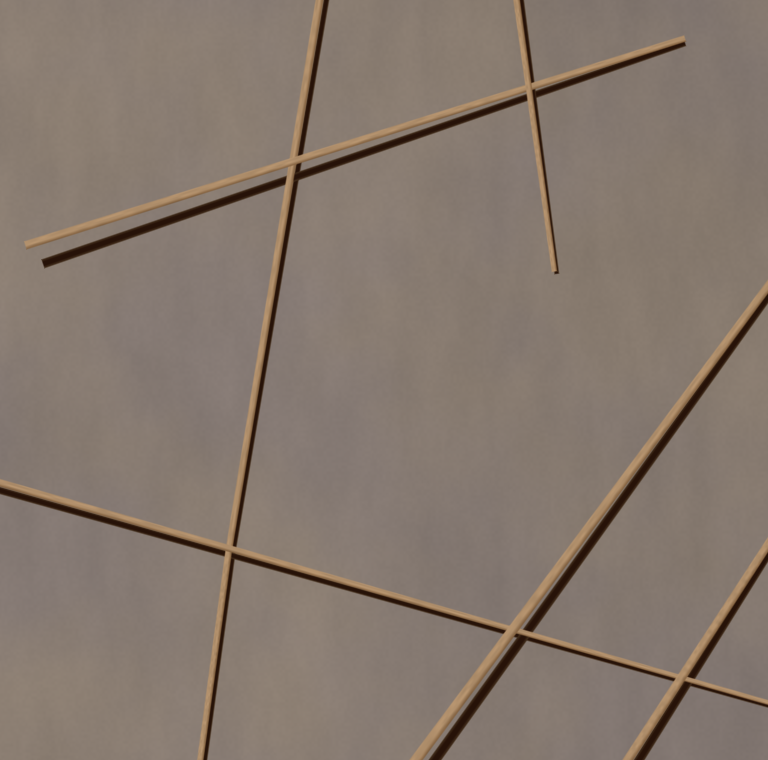
Write a WebGL 2 fragment shader that draws this pattern.

```glsl
#version 300 es
precision highp float;
// Thin wooden rods crossing in front of a mottled plaster wall, each with a dark cast shadow.

uniform vec2 u_resolution;
out vec4 fragColor;

const vec2 CANVAS = vec2(1.0, 0.988);
const vec3 WALL_COOL = vec3(0.515, 0.470, 0.448);
const vec3 WALL_WARM = vec3(0.540, 0.488, 0.440);
const vec3 WOOD_LIT = vec3(0.69, 0.56, 0.42);
const vec3 WOOD_EDGE = vec3(0.50, 0.37, 0.24);
const vec3 SHADOW_CORE = vec3(0.15, 0.07, 0.03);
const vec3 SHADOW_RIM = vec3(0.25, 0.17, 0.10);
const vec2 SHADOW_SIDE = vec2(0.6, -0.8);
const float SOFTNESS = 0.0013;
const float MOTTLE = 0.075;
const float GRAIN = 0.022;

// Rod ends (start.xy, end.xy), shadow ends, and half-widths
// (rod start, rod end, shadow start, shadow end).
const int RODS = 7;
const vec4 WOOD[RODS] = vec4[RODS](
    vec4(0.418, 1.000, 0.298, 0.273), vec4(0.298, 0.273, 0.259, -0.013),
    vec4(0.033, 0.669, 0.892, 0.938), vec4(0.671, 1.000, 0.722, 0.635),
    vec4(-0.013, 0.364, 1.013, 0.071), vec4(1.013, 0.633, 0.532, -0.013),
    vec4(1.013, 0.300, 0.809, -0.013));
const vec4 SHADE[RODS] = vec4[RODS](
    vec4(0.427, 1.000, 0.304, 0.273), vec4(0.304, 0.273, 0.265, -0.013),
    vec4(0.056, 0.645, 0.892, 0.932), vec4(0.677, 1.000, 0.725, 0.632),
    vec4(-0.013, 0.354, 1.013, 0.067), vec4(1.013, 0.620, 0.557, -0.013),
    vec4(1.013, 0.287, 0.824, -0.013));
const vec4 HALF_WIDTH[RODS] = vec4[RODS](
    vec4(0.0050, 0.0043, 0.0036, 0.0032), vec4(0.0043, 0.0040, 0.0032, 0.0030),
    vec4(0.0054, 0.0042, 0.0060, 0.0040), vec4(0.0043, 0.0035, 0.0036, 0.0030),
    vec4(0.0048, 0.0030, 0.0045, 0.0025), vec4(0.0053, 0.0070, 0.0048, 0.0068),
    vec4(0.0053, 0.0060, 0.0045, 0.0060));

float hash(vec2 p) {
    vec3 q = fract(p.xyx * 0.1031);
    q += dot(q, q.yzx + 33.33);
    return fract((q.x + q.y) * q.z);
}

float noise(vec2 p) {
    vec2 i = floor(p), f = fract(p);
    f = f * f * (3.0 - 2.0 * f);
    return mix(mix(hash(i), hash(i + vec2(1, 0)), f.x),
               mix(hash(i + vec2(0, 1)), hash(i + vec2(1, 1)), f.x), f.y);
}

float fbm(vec2 p) {
    float sum = 0.0, amp = 0.5;
    for (int i = 0; i < 5; i++) {
        sum += amp * noise(p);
        p = mat2(0.8, 0.6, -0.6, 0.8) * p * 2.03 + 7.1;
        amp *= 0.5;
    }
    return sum;
}

// Tapered bar with square ends: x = coverage, y = position across (-1..1,
// positive toward the shadow), z = position along (0..1).
vec3 bar(vec2 p, vec4 ends, vec2 halfWidth, float blur) {
    vec2 axis = ends.zw - ends.xy;
    float len = length(axis);
    axis /= len;
    vec2 normal = vec2(-axis.y, axis.x);
    normal *= sign(dot(normal, SHADOW_SIDE));
    vec2 q = p - ends.xy;
    float along = dot(q, axis), across = dot(q, normal);
    float t = clamp(along / len, 0.0, 1.0);
    float w = mix(halfWidth.x, halfWidth.y, t);
    float d = max(abs(across) - w, abs(along - 0.5 * len) - 0.5 * len);
    return vec3(1.0 - smoothstep(-blur, blur, d), across / w, t);
}

vec3 wall(vec2 p) {
    float patches = fbm(p * 5.0 + 3.0);
    float streaks = fbm(p * vec2(34.0, 12.0) + 11.0);
    float grain = noise(p * 260.0) - 0.5;
    vec3 color = mix(WALL_COOL, WALL_WARM, smoothstep(0.3, 0.7, fbm(p * 3.5 + 20.0)));
    float light = 1.01 - 0.04 * smoothstep(0.4, 1.0, p.x);
    return color * (light + MOTTLE * (patches + streaks - 0.97) + GRAIN * grain);
}

void main() {
    vec2 p = gl_FragCoord.xy / u_resolution * CANVAS;
    float blur = max(SOFTNESS, 0.7 / u_resolution.x);
    vec3 color = wall(p);

    // Cast shadows lie on the wall, below every rod.
    for (int i = 0; i < RODS; i++) {
        vec3 s = bar(p, SHADE[i], HALF_WIDTH[i].zw, blur);
        vec3 tone = mix(SHADOW_CORE, SHADOW_RIM, smoothstep(0.3, 1.0, abs(s.y)));
        color = mix(color, tone, s.x);
    }

    // Rods, darker along the side that faces the shadow.
    for (int i = 0; i < RODS; i++) {
        vec3 r = bar(p, WOOD[i], HALF_WIDTH[i].xy, blur);
        vec3 tone = mix(WOOD_LIT, WOOD_EDGE, smoothstep(0.0, 1.1, r.y));
        tone *= 0.95 + 0.1 * noise(vec2(r.z * 70.0, r.y * 2.0 + float(i) * 9.0));
        color = mix(color, tone, r.x);
    }

    fragColor = vec4(color, 1.0);
}
```
